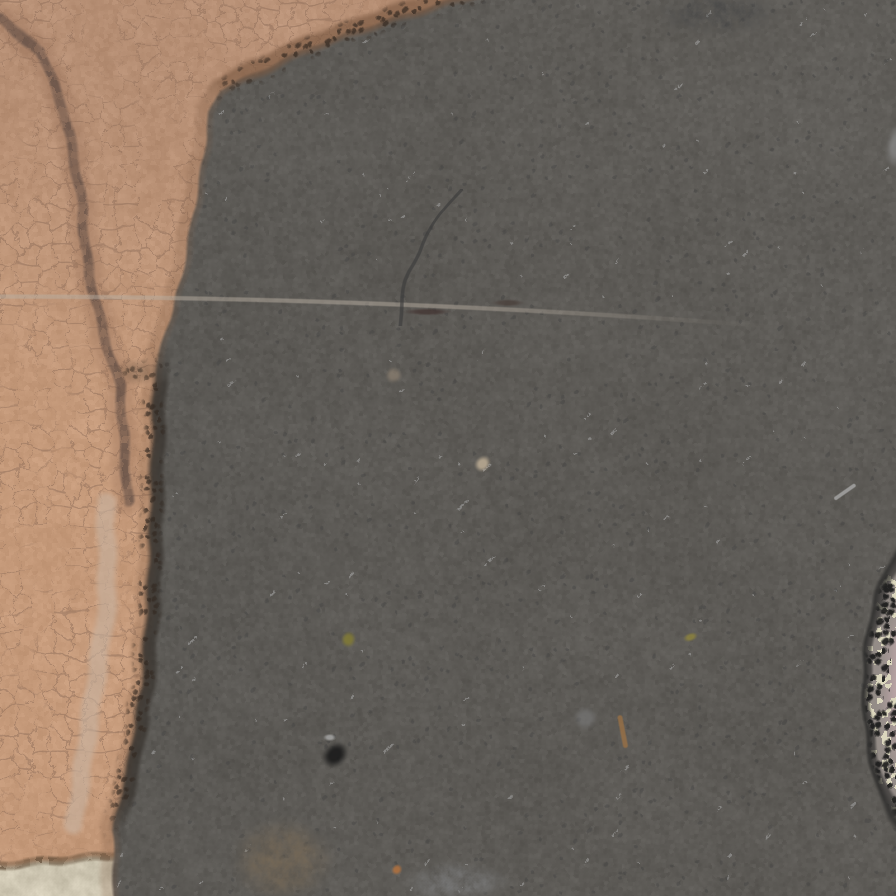
A Shadertoy shader for this texture:

```glsl
const vec2 BORDER[15] = vec2[15](
    vec2(.535, 1.01), vec2(.43, .978), vec2(.352, .95), vec2(.267, .911), vec2(.245, .9),
    vec2(.234, .876), vec2(.224, .805), vec2(.202, .687), vec2(.182, .622),
    vec2(.173, .583), vec2(.167, .349), vec2(.159, .232), vec2(.143, .14),
    vec2(.126, .075), vec2(.127, -.02));
const vec2 CREASE[8] = vec2[8](
    vec2(0, .98), vec2(.046, .941), vec2(.072, .876), vec2(.089, .79),
    vec2(.098, .7), vec2(.115, .629), vec2(.134, .57), vec2(.143, .44));

vec2 hash2(vec2 p) {
    return fract(sin(vec2(dot(p, vec2(127.1, 311.7)), dot(p, vec2(269.5, 183.3)))) * 43758.5);
}

// Cellular noise: nearest distance, gap to the second, random cell value
vec3 cells(vec2 p) {
    vec2 near = vec2(9), id = p;
    for (int k = 0; k < 9; k++) {
        vec2 cell = floor(p) + vec2(k % 3, k / 3) - 1.;
        float d = length(cell + .15 + .7 * hash2(cell) - p);
        if (d < near.x) { near = vec2(d, near.x); id = cell; }
        else near.y = min(near.y, d);
    }
    return vec3(near.x, near.y - near.x, hash2(id + 31.7).x);
}

float waves(vec2 p) {
    float sum = 0., gain = .5;
    for (int i = 0; i < 5; i++) {
        p = mat2(1.5, 1.1, -1.1, 1.5) * p + 1.7;
        sum += gain * sin(p.x + sin(p.y * 1.3)) * cos(p.y + .6 * sin(p.x));
        gain *= .65;
    }
    return sum;
}

float segment(vec2 p, vec2 a, vec2 b) {
    vec2 d = b - a;
    return length(p - a - d * clamp(dot(p - a, d) / dot(d, d), 0., 1.));
}

float stroke(float d, float width) { return 1. - smoothstep(width * .35, width, abs(d)); }

// Soft ellipse; spot holds its centre and radii
void blot(inout vec3 col, vec2 p, vec4 spot, vec3 tint, float amount) {
    float d = length((p - spot.xy) / spot.zw);
    col = mix(col, tint, amount * (1. - smoothstep(.35, 1.15, d)));
}

void mainImage(out vec4 fragColor, in vec2 fragCoord) {
    vec2 uv = fragCoord / iResolution.xy;
    float broad = waves(uv * 9.), fine = waves(uv * 75.);
    vec3 grain = cells(uv * 190.), speck = cells(uv * 125. + fine * .3);
    vec2 p = uv + .0015 * vec2(sin(uv.y * 95. + broad), sin(uv.x * 110.));

    // Border distance, negative on the tan side
    float rim = 9., borderX = 0., crease = 9.;
    for (int i = 0; i < 14; i++) {
        vec2 a = BORDER[i], b = BORDER[i + 1];
        rim = min(rim, segment(p, a, b));
        if (p.y <= a.y && p.y > b.y) borderX = mix(a.x, b.x, (a.y - p.y) / (a.y - b.y));
    }
    rim *= p.x < borderX ? -1. : 1.;
    for (int i = 0; i < 7; i++) crease = min(crease, segment(p, CREASE[i], CREASE[i + 1]));

    // Grey ground with pale flecks
    vec3 ground = vec3(.362, .352, .335) + .012 * broad + .016 * fine;
    ground += .05 * (grain.z - .5) * (1. - grain.x) + .012 * smoothstep(.4, 1., uv.x + uv.y - .8);
    vec3 fleck = cells(uv * 34. + .25 * fine);
    ground = mix(ground, vec3(.65), .55 * step(.8, fleck.z) * stroke(fleck.x, .085));
    ground = mix(ground, vec3(.25), .4 * step(.93, speck.z) * stroke(speck.x, .4));

    // Tan layer with cracks, crease and pale streak
    vec3 skin = mix(vec3(.775, .605, .48), vec3(.72, .565, .46), smoothstep(.45, 1., uv.y + .3 * uv.x));
    skin += .022 * broad + .018 * fine + .035 * (grain.z - .5);
    vec3 crack = cells(uv * vec2(52, 44) + .35 * vec2(fine, broad));
    float patchy = smoothstep(-.35, .45, broad + crack.z - .35);
    skin = mix(skin, vec3(.56, .43, .35), .5 * patchy * (1. - smoothstep(.02, .12, crack.y)));
    skin = mix(skin, vec3(.57, .42, .33), .3 * stroke(crease, .022));
    skin = mix(skin, vec3(.36, .29, .26), (.4 + .35 * speck.z) * stroke(crease, .008));
    float streak = min(segment(p, vec2(.118, .44), vec2(.12, .33)), segment(p, vec2(.12, .33), vec2(.083, .08)));
    skin = mix(skin, vec3(.78, .7, .63), .6 * stroke(streak, .015));

    // Cream corner under a dotted seam
    float seam = p.y - .034 - .09 * p.x;
    skin = mix(vec3(.83, .8, .72) + .06 * broad + .05 * fine, skin, smoothstep(-.004, .003, seam));
    skin = mix(skin, vec3(.38, .3, .22), (.3 + .5 * speck.z) * stroke(seam, .007));

    // Brown upper rim, dark lower rim, dotted join
    vec3 col = mix(skin, ground, smoothstep(-.0025, .0025, rim));
    float upper = smoothstep(.88, .92, uv.y);
    float lower = smoothstep(.05, .12, uv.y) * smoothstep(.62, .56, uv.y);
    col = mix(col, vec3(.48, .35, .26), (.25 + .4 * upper) * stroke(rim + .004, .014));
    col = mix(col, vec3(.2, .18, .16), lower * .65 * stroke(rim - .005, .012));
    float dots = step(.5, speck.z) * stroke(speck.x, .5);
    col = mix(col, vec3(.2, .16, .13), dots * .7 * max(upper, lower) * stroke(rim, .016));
    blot(col, uv, vec4(.153, .585, .022, .015), vec3(.3, .24, .19), .25 + .5 * dots);

    // Long scratch and curved hair
    float scratch = uv.y - .669 + .045 * uv.x * uv.x;
    col = mix(col, vec3(.72, .68, .63), .5 * stroke(scratch, .0035) * smoothstep(.9, .45, uv.x));
    float bend = p.x - .446 - 2.9 * pow(max(p.y - .635, 0.), 2.);
    col = mix(col, vec3(.23), .65 * stroke(bend, .003) * step(abs(p.y - .712), .077));
    blot(col, uv, vec4(.477, .652, .026, .004), vec3(.25, .19, .18), .7);
    blot(col, uv, vec4(.567, .662, .018, .004), vec3(.27, .22, .2), .6);

    // Stains and spots
    blot(col, p, vec4(.315, .04, .055, .045), vec3(.47, .41, .33), .5 + .3 * fine);
    blot(col, p, vec4(.51, .015, .06, .022), vec3(.47), .55 + .4 * fine);
    blot(col, p, vec4(.8, .985, .07, .025), vec3(.27), .35 + .5 * fine);
    blot(col, p, vec4(1, .837, .012, .022), vec3(.55), .7);
    blot(col, p, vec4(.653, .199, .013, .013), vec3(.48), .6);
    blot(col, p, vec4(.438, .58, .009, .009), vec3(.55, .5, .44), .7);
    blot(col, p, vec4(.54, .483, .009, .009), vec3(.72, .66, .57), .9);
    blot(col, p, vec4(.39, .285, .008, .009), vec3(.52, .49, .2), .8);
    blot(col, p, vec4(.771, .289, .008, .005), vec3(.56, .52, .24), .8);
    blot(col, p, vec4(.443, .028, .006, .006), vec3(.68, .44, .25), .9);
    blot(col, p, vec4(.375, .157, .014, .014), vec3(.1), .9);
    blot(col, uv, vec4(.368, .177, .007, .004), vec3(.7), .7);
    col = mix(col, vec3(.6, .44, .27), .8 * stroke(segment(uv, vec2(.692, .199), vec2(.698, .168)), .004));
    col = mix(col, vec3(.7), .7 * stroke(segment(uv, vec2(.933, .444), vec2(.953, .458)), .003));

    // Speckled oval at the right
    float oval = (length((p - vec2(1.03, .232)) / vec2(.063, .16)) - 1.) * .063;
    float inner = smoothstep(-.01, -.04, oval);
    vec3 mottled = mix(vec3(.58, .55, .53), vec3(.74, .65, .66), inner);
    mottled = mix(mottled, vec3(.86, .84, .74), step(.78, grain.z));
    mottled = mix(mottled, vec3(.09), .9 * step(.4 + .5 * inner, speck.z) * stroke(speck.x, .65));
    col = mix(mottled, col, smoothstep(-.003, .003, oval));
    col = mix(col, vec3(.12), .6 * stroke(oval, .007));
    fragColor = vec4(col, 1);
}
```
